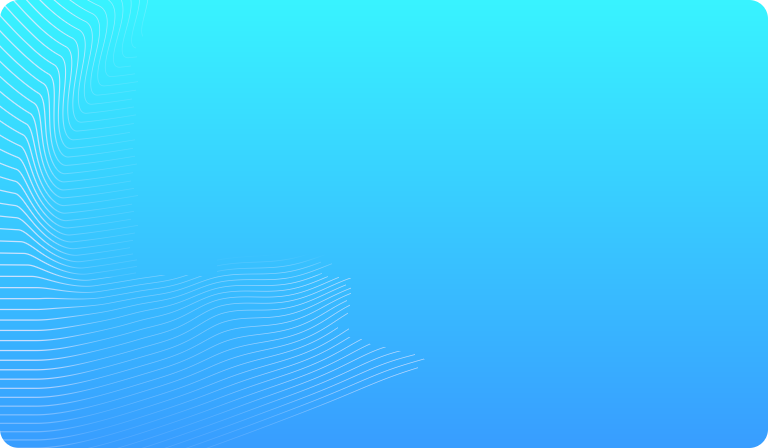
Give the GLSL for this background, as a Shadertoy shader.

```glsl
// Cyan to blue gradient card with a folded mesh of fine white contour lines.

// Lengths are in canvas heights; y runs downwards in the helpers below.
const vec3 TOP_COLOR = vec3(0.22, 0.955, 1.0);
const vec3 BOTTOM_COLOR = vec3(0.22, 0.615, 1.0);
const vec3 LINE_COLOR = vec3(0.95, 0.92, 0.99);
const vec3 CORNER_COLOR = vec3(1.0);
const float CORNER_RADIUS = 0.042;
const float FOLD_X = 0.088;        // leftmost place of the fold
const float FOLD_Y = 0.43;
const float FOLD_BEND = 1.34;
const float FOLD_WIDTH = 0.055;
const float FOLD_DROP = 0.88;
const float FOLD_END = 0.68;       // the fold flattens out below this height
const float RISE_START = 0.08;     // lines climb to the right of this
const float RISE_SLOPE = 0.42;
const float WAVE_HEIGHT = 0.022;
const float PANEL_EDGE = 0.30;     // right end of the upper mesh
const float SWEEP_TOP = 0.617;     // upper end of the lower mesh
const float SWEEP_EDGE = 0.77;     // right end of the lower mesh
const float LAST_LINE = 44.0;
const float THICK = 0.0014;
const float THIN = 0.0008;

float hash(float n) {
    return fract(sin(n * 127.1) * 437.585);
}

float foldX(float y) {
    float offset = y - FOLD_Y;
    return FOLD_X + FOLD_BEND * offset * offset;
}

// Height at which the line through p meets the left side.
float level(vec2 p) {
    float above = FOLD_END - p.y;
    float drop = 0.5 * FOLD_DROP * (above + sqrt(above * above + 0.001));
    float fold = foldX(p.y);
    float share = clamp(above / FOLD_END, 0.0, 1.0);
    share *= 0.65 * share;
    float u = p.x / fold;
    float ramp = u / sqrt(sqrt(1.0 + u * u * u * u));
    float width = FOLD_WIDTH + 0.2 * (fold - FOLD_X);
    float sigmoid = smoothstep(fold - width, fold + width, p.x);
    float descent = drop * mix(sigmoid, ramp, share);

    float run = max(p.x - RISE_START, 0.0);
    float rise = RISE_SLOPE * run * run / (run + 0.22);
    float band = (p.y - 0.655) / 0.13;
    float wave = WAVE_HEIGHT * sin(18.7 * (p.x - 0.572))
               * exp(-band * band) * smoothstep(0.3, 0.5, p.x);
    return p.y + rise - wave - descent;
}

// Running line number; lines crowd together towards the bottom.
float lineNumber(vec2 p) {
    float s = level(p);
    return 29.0 * s + 9.0 * s * s * s;
}

// Opacity of the mesh, with a ragged end for each line.
float meshOpacity(vec2 p, float id) {
    float jitter = hash(id) - 0.5;

    // Upper mesh: bright left of the fold, faint to the right of it.
    float panelEnd = PANEL_EDGE + 0.05 * (1.0 - smoothstep(0.0, 0.12, p.y))
                   + 0.02 * jitter;
    float pastFold = smoothstep(-0.03, 0.06, p.x - foldX(p.y));
    float panel = mix(0.78, 0.28, pastFold) * step(p.x, panelEnd);
    panel *= 1.0 - 0.5 * smoothstep(0.12, 0.31, p.x);

    // Lower mesh: brightens towards its right end.
    float sweepEnd = SWEEP_EDGE + 0.175 * smoothstep(0.74, 0.81, p.y)
                   + 0.03 * jitter;
    float sweep = mix(0.78, 0.35, smoothstep(0.06, 0.25, p.x));
    sweep = mix(sweep, 0.7, smoothstep(0.4, 0.75, p.x));
    sweep *= step(p.x, sweepEnd) * step(id, LAST_LINE);
    sweep *= 1.0 - 0.6 * smoothstep(0.82, 0.96, p.y);

    // Faint tuft above the lower mesh.
    float tuft = step(0.485, p.x) * step(p.x, 0.73 + 0.03 * jitter);
    tuft *= 0.5 * smoothstep(0.565, 0.61, p.y) * smoothstep(0.35, 0.7, p.x);

    float inSweep = step(SWEEP_TOP + 0.01 * jitter, p.y);
    return mix(max(panel, tuft), sweep, inSweep);
}

// Share of a pixel covered by a line at the given distance.
float coverage(float dist, float halfWidth, float pixel) {
    return clamp(0.5 + (halfWidth - dist) / pixel, 0.0, 1.0)
         - clamp(0.5 - (halfWidth + dist) / pixel, 0.0, 1.0);
}

void mainImage(out vec4 fragColor, in vec2 fragCoord) {
    float pixel = 1.0 / iResolution.y;
    vec2 size = iResolution.xy * pixel;
    vec2 p = vec2(fragCoord.x, iResolution.y - fragCoord.y) * pixel;
    vec3 color = mix(TOP_COLOR, BOTTOM_COLOR, p.y);

    // Contour lines
    vec2 e = vec2(0.0005, 0.0);
    float n = lineNumber(p);
    vec2 slope = vec2(lineNumber(p + e.xy) - lineNumber(p - e.xy),
                      lineNumber(p + e.yx) - lineNumber(p - e.yx)) / (2.0 * e.x);
    float dist = abs(fract(n + 0.5) - 0.5) / max(length(slope), 1.0);
    float halfWidth = mix(THICK, THIN, smoothstep(0.06, 0.25, p.x));
    float ink = coverage(dist, halfWidth, pixel) * meshOpacity(p, floor(n + 0.5));
    color = mix(color, LINE_COLOR, ink);

    // Rounded card corners; straight sides stay untouched
    vec2 corner = abs(p - 0.5 * size) - 0.5 * size + CORNER_RADIUS;
    float outside = length(max(corner, 0.0)) - CORNER_RADIUS;
    color = mix(color, CORNER_COLOR, clamp(outside / pixel + 0.5, 0.0, 1.0));
    fragColor = vec4(color, 1.0);
}
```
